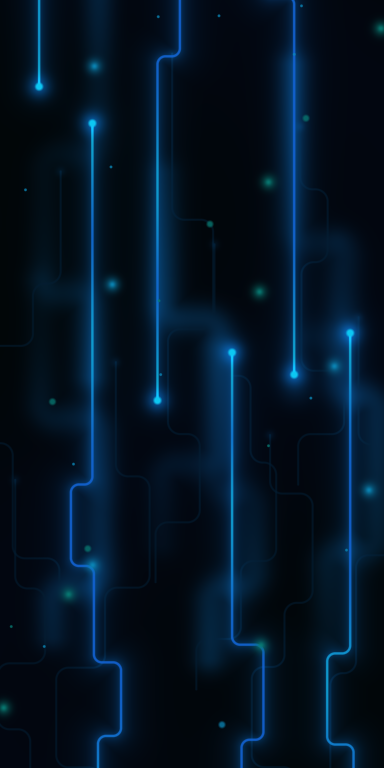
Write a WebGL 2 fragment shader that draws this background.

```glsl
#version 300 es
precision highp float;
// Glowing stepped circuit traces with bright heads, blurred bands and sparks on near-black blue.

uniform vec2 u_resolution;
out vec4 fragColor;

const vec3 NIGHT_TEAL = vec3(0.004, 0.022, 0.032);
const vec3 NIGHT_NAVY = vec3(0.007, 0.025, 0.062);
const vec3 BAND_BLUE  = vec3(0.012, 0.105, 0.175);
const vec3 FAINT_BLUE = vec3(0.010, 0.110, 0.190);
const vec3 HALO_BLUE  = vec3(0.015, 0.190, 0.350);
const vec3 LINE_BLUE  = vec3(0.070, 0.380, 0.820);
const vec3 LINE_CYAN  = vec3(0.060, 0.700, 0.850);
const vec3 HEAD_CYAN  = vec3(0.050, 0.780, 0.950);
const vec3 SPARK_TEAL = vec3(0.030, 0.480, 0.450);
const vec3 SPARK_BLUE = vec3(0.040, 0.530, 0.720);

float hash(float n) {
    return fract(sin(n * 12.9898 + 4.1) * 43758.5453);
}

float gauss(float d, float width) {
    return exp(-d * d / (width * width));
}

// Antialiased coverage of a shape of the given half width
float cover(float d, float halfWidth, float soft) {
    return 1.0 - smoothstep(halfWidth - soft, halfWidth + soft, d);
}

// Half of an S-shaped jog: flat bar, quarter arc, then a vertical rise
float halfJog(vec2 q, float halfSpan, float radius, float rise) {
    vec2 c = q - vec2(halfSpan - radius, radius);
    float arc = (c.x > 0.0 && c.y < 0.0) ? abs(length(c) - radius) : 10.0;
    float bar = length(vec2(max(abs(q.x) - halfSpan + radius, 0.0), q.y));
    float stem = length(vec2(q.x - halfSpan, q.y - clamp(q.y, radius, rise)));
    return min(arc, min(bar, stem));
}

// Distance to a trace: a straight run from its head, then random jogs
float traceDistance(vec2 p, vec2 head, float dir, float run, float radius,
                    float gap, int jogs, float seed) {
    vec2 q = (p - head) * vec2(1.0, dir);
    vec2 at = vec2(0.0, run);
    float before = run;
    float d = 10.0;
    for (int j = 0; j < jogs; j++) {
        float k = seed + float(j) * 3.7;
        float halfSpan = radius * (1.02 + hash(k));
        float after = gap * (0.6 + 0.6 * hash(k + 1.3));
        float side = hash(k + 2.1) - 0.5 > at.x * 5.0 ? 1.0 : -1.0;
        vec2 v = q - at - vec2(side * halfSpan, 0.0);
        v.x *= side;
        d = min(d, halfJog(v, halfSpan, radius, after));
        d = min(d, halfJog(-v, halfSpan, radius, before));
        at += vec2(2.0 * side * halfSpan, 2.0 * after);
        before = after;
    }
    return d;
}

void main() {
    // Canvas units: x runs 0..1, y runs 0..2
    vec2 p = gl_FragCoord.xy / u_resolution * vec2(1.0, 2.0);
    float soft = 0.8 / u_resolution.x;

    // Dark ground with slow drift between teal and navy
    float drift = 0.5 + 0.5 * sin(p.x * 3.0 + 2.0 * sin(p.y * 2.6 + 1.0));
    vec3 col = mix(NIGHT_TEAL, NIGHT_NAVY, drift);

    // Wide blurred bands
    for (int i = 0; i < 6; i++) {
        float s = float(i) * 17.3 + 5.0;
        vec2 head = vec2((float(i) + 0.2 + 0.6 * hash(s)) / 6.0,
                         0.9 + 1.2 * fract(float(i) * 0.618 + 0.3));
        float d = traceDistance(p, head, -1.0, 0.3 + 0.2 * hash(s + 1.0), 0.045, 0.2, 2, s);
        float fade = 0.65 + 0.35 * sin(p.y * 5.0 + s);
        col += BAND_BLUE * gauss(d, 0.042) * fade;
    }

    // Thin faint traces with dim ends
    for (int i = 0; i < 8; i++) {
        float s = float(i) * 11.9 + 60.0;
        vec2 head = vec2((float(i) + 0.2 + 0.6 * hash(s)) / 8.0,
                         0.75 + 1.3 * fract(float(i) * 0.618));
        float d = traceDistance(p, head, -1.0, 0.15 + 0.3 * hash(s + 1.0), 0.032, 0.13, 4, s);
        col = mix(col, max(col, FAINT_BLUE), 0.6 * cover(d, 0.0026, soft));
        col += FAINT_BLUE * 0.4 * gauss(length(p - head), 0.012);
    }

    // Bright traces, alternately rising and falling from their heads
    for (int i = 0; i < 6; i++) {
        float lane = float(i);
        float s = lane * 23.1 + 130.0;
        float dir = i % 2 == 0 ? 1.0 : -1.0;
        vec2 head = vec2((lane + 0.35 + 0.3 * hash(s)) / 6.0,
                         1.25 + 0.45 * cos(2.2 * floor(lane / 2.0)) + 0.2 * (hash(s + 1.0) - 0.5));
        float d = traceDistance(p, head, dir, 0.6 + 0.4 * hash(s + 2.0), 0.021, 0.125, 5, s);
        float toHead = length(p - head);
        float pulse = pow(0.5 + 0.5 * sin(p.y * 5.0 + s), 4.0);
        vec3 lineColor = mix(LINE_BLUE, LINE_CYAN, max(0.8 * pulse, gauss(toHead, 0.2)));
        col += HALO_BLUE * (0.75 * exp(-d / 0.016) + 0.14 * gauss(d, 0.07));
        col = mix(col, lineColor, 0.9 * cover(d, 0.0031, soft));
        col += HALO_BLUE * 0.9 * gauss(toHead, 0.03);
        col = mix(col, HEAD_CYAN, cover(toHead, 0.0095, 2.0 * soft));
    }

    // Sparks: soft orbs, small discs and tiny points
    for (int i = 0; i < 30; i++) {
        float n = float(i);
        vec2 center = vec2(hash(n + 300.0), 2.0 * fract(n * 0.618 + 0.1 * hash(n + 340.0)));
        float d = length(p - center);
        vec3 tint = mix(SPARK_TEAL, SPARK_BLUE, step(0.45, hash(n + 380.0)));
        float orb = 0.6 * gauss(d, 0.019) + 0.35 * gauss(d, 0.008);
        float disc = 0.75 * cover(d, 0.008, 2.0 * soft);
        float point = 0.8 * cover(d, 0.0035, soft);
        float glow = i < 11 ? orb : (i < 16 ? disc : point);
        col = mix(col, tint, glow);
    }

    fragColor = vec4(clamp(col, 0.0, 1.0), 1.0);
}
```
